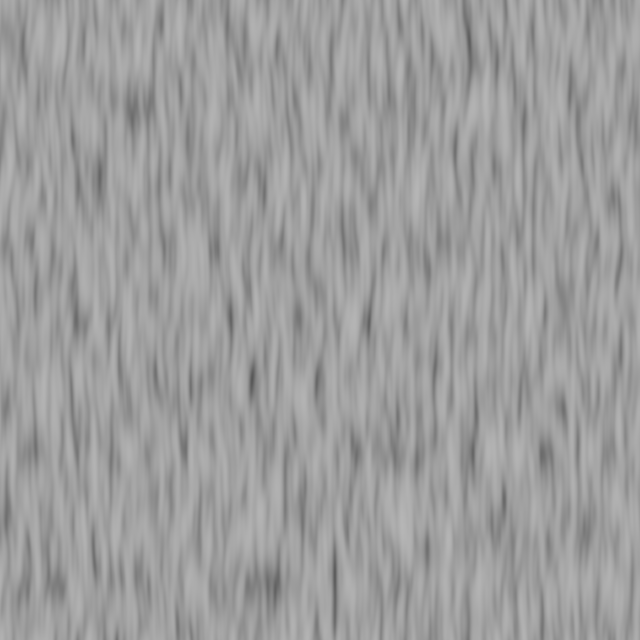
Give the GLSL for this texture, as a WebGL 2 fragment shader.

```glsl
#version 300 es
precision highp float;

uniform vec2 u_resolution;
out vec4 fragColor;

#define COARSE_CELLS vec2(33.0, 6.0)
#define MEDIUM_CELLS vec2(67.0, 9.5)
#define FINE_CELLS vec2(118.0, 15.0)
#define OCTAVE_WEIGHTS vec3(0.5, 1.0, 0.65)
#define WARP_CELLS vec2(7.0, 6.0)
#define WARP_AMOUNT 0.008
#define NOISE_DEVIATION 0.28
#define SKEW 0.34
#define BRIGHT_LIMIT 0.748
#define SHADE_DEPTH 0.124

// Integer hash of a lattice point, returned as an angle
float hashAngle(ivec2 cell, uint seed) {
    uint h = uint(cell.x) * 1597334677u ^ uint(cell.y) * 3812015801u ^ seed * 2654435769u;
    h = (h ^ (h >> 16)) * 2146121005u;
    h = (h ^ (h >> 15)) * 2221713035u;
    h ^= h >> 16;
    return float(h >> 8) / 16777216.0 * 6.2831853;
}

float cornerSlope(ivec2 cell, vec2 offset, uint seed) {
    float angle = hashAngle(cell, seed);
    return dot(vec2(cos(angle), sin(angle)), offset);
}

// Gradient noise with quintic blending
float gradientNoise(vec2 p, uint seed) {
    vec2 base = floor(p);
    vec2 f = p - base;
    vec2 blend = f * f * f * (f * (f * 6.0 - 15.0) + 10.0);
    ivec2 cell = ivec2(base);
    float bottom = mix(cornerSlope(cell, f, seed),
                       cornerSlope(cell + ivec2(1, 0), f - vec2(1.0, 0.0), seed), blend.x);
    float top = mix(cornerSlope(cell + ivec2(0, 1), f - vec2(0.0, 1.0), seed),
                    cornerSlope(cell + ivec2(1, 1), f - vec2(1.0, 1.0), seed), blend.x);
    return mix(bottom, top, blend.y);
}

// Three layers of vertically stretched noise
float fibres(vec2 p) {
    vec3 layers = vec3(gradientNoise(p * COARSE_CELLS + 0.37, 1u),
                       gradientNoise(p * MEDIUM_CELLS + 0.71, 2u),
                       gradientNoise(p * FINE_CELLS + 0.13, 3u));
    return dot(layers, OCTAVE_WEIGHTS);
}

void main() {
    vec2 uv = gl_FragCoord.xy / u_resolution;

    // Gentle sideways bending of the streaks
    uv.x += WARP_AMOUNT * gradientNoise(uv * WARP_CELLS, 4u);

    // Skewed tone curve: soft bright plateau, deeper dark streaks
    float level = fibres(uv) / NOISE_DEVIATION;
    float grey = BRIGHT_LIMIT - SHADE_DEPTH * exp(-SKEW * level);

    fragColor = vec4(vec3(grey), 1.0);
}
```
